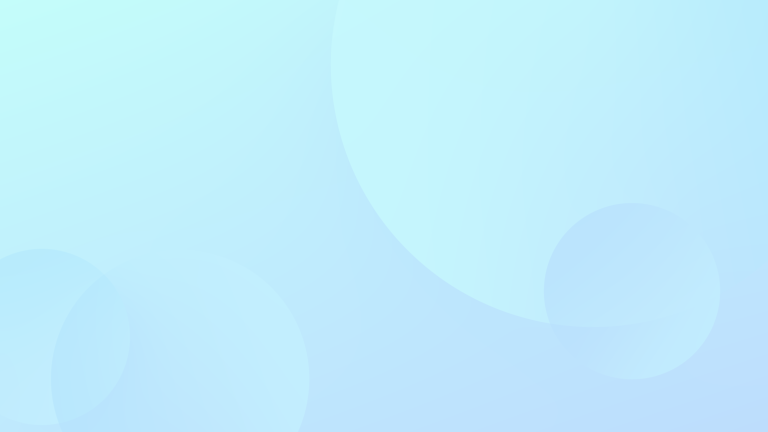
This background is drawn by a WebGL 1 fragment shader. Its source:

```glsl
precision highp float;
// Soft pastel gradient with four large translucent discs, from mint to periwinkle.

#define MINT vec3(0.768, 0.992, 0.98)
#define SKY vec3(0.752, 0.93, 0.992)
#define PERIWINKLE vec3(0.742, 0.865, 0.99)
#define AQUA vec3(0.70, 0.91, 0.99)
#define SHADE vec3(0.72, 0.876, 0.99)
#define LIGHT vec3(0.765, 0.94, 0.998)
#define GLOW vec3(0.778, 0.972, 0.992)
#define BIG_DISC vec3(1.373, 0.850, 0.607)
#define RIGHT_DISC vec3(1.463, 0.326, 0.204)
#define LOWER_DISC vec3(0.417, 0.123, 0.299)
#define LEFT_DISC vec3(0.097, 0.220, 0.204)

uniform vec2 u_resolution;

// Smooth coverage of a disc given as (centre, radius).
float coverage(vec2 p, vec3 disc) {
  float d = length(p - disc.xy) - disc.z;
  float edge = 0.75 / u_resolution.y;
  return 1.0 - smoothstep(-edge, edge, d);
}

// Tint inside a disc, growing from the start position towards one side.
vec3 tintDisc(vec3 col, vec2 p, vec3 disc, vec3 tint, vec2 side, float start, float strength) {
  float along = dot((p - disc.xy) / disc.z, normalize(side));
  return mix(col, tint, strength * smoothstep(start, 1.0, along) * coverage(p, disc));
}

// Soft halo just outside a disc, strongest on one side.
vec3 haloDisc(vec3 col, vec2 p, vec3 disc, vec3 tint, vec2 side, float width, float strength) {
  vec2 q = p - disc.xy;
  float dist = length(q);
  float facing = smoothstep(0.0, 1.0, dot(q / max(dist, 0.001), normalize(side)));
  float falloff = exp(-max(dist - disc.z, 0.0) / width);
  return mix(col, tint, strength * facing * falloff * (1.0 - coverage(p, disc)));
}

// Diagonal three-colour backdrop.
vec3 backdrop(vec2 p) {
  float t = (1.0 - p.y) * 0.62 + p.x * 0.21;
  vec3 upper = mix(MINT, SKY, clamp(t * 2.0, 0.0, 1.0));
  return mix(upper, PERIWINKLE, clamp(t * 2.0 - 1.0, 0.0, 1.0));
}

void main() {
  vec2 p = gl_FragCoord.xy / u_resolution.y;
  vec3 col = backdrop(p);

  // Large disc: bright on the left, aqua at the upper right.
  col = haloDisc(col, p, BIG_DISC, SHADE, vec2(-0.65, -0.75), 0.14, 0.3);
  col = tintDisc(col, p, BIG_DISC, GLOW, vec2(-1.0, -0.25), -0.3, 0.8);
  col = tintDisc(col, p, BIG_DISC, AQUA, vec2(0.95, 0.3), -0.05, 0.75);

  // Small disc on the right: shaded above, lit below.
  col = haloDisc(col, p, RIGHT_DISC, LIGHT, vec2(-0.7, 0.7), 0.05, 0.25);
  col = tintDisc(col, p, RIGHT_DISC, SHADE, vec2(-0.75, 0.6), -0.5, 0.7);
  col = tintDisc(col, p, RIGHT_DISC, LIGHT, vec2(0.8, -0.6), -0.2, 0.7);

  // Small disc on the left: aqua on top, lit at the lower right.
  col = tintDisc(col, p, LEFT_DISC, AQUA, vec2(-0.1, 1.0), -0.6, 0.65);
  col = tintDisc(col, p, LEFT_DISC, LIGHT, vec2(0.6, -0.8), -0.2, 0.6);

  // Lower disc: shaded on the left, bright along the right rim.
  col = haloDisc(col, p, LOWER_DISC, LIGHT, vec2(-0.9, 0.2), 0.07, 0.35);
  col = tintDisc(col, p, LOWER_DISC, mix(AQUA, SHADE, 0.4), vec2(-0.95, -0.3), -0.1, 0.65);
  col = tintDisc(col, p, LOWER_DISC, LIGHT, vec2(0.95, 0.25), -0.3, 0.8);
  col = haloDisc(col, p, LEFT_DISC, SHADE, vec2(0.8, -0.6), 0.07, 0.4);

  gl_FragColor = vec4(col, 1.0);
}
```
